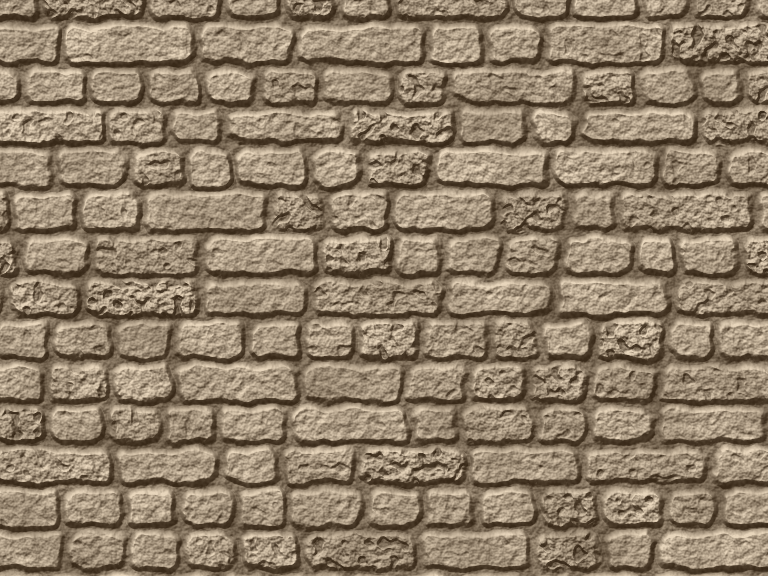
Give the GLSL for this texture, as a WebGL 2 fragment shader.

```glsl
#version 300 es
precision highp float;
// Weathered wall of rounded sandstone blocks in uneven courses.
// Jittered cells, some merged in pairs, form a height field; noise erodes it,
// and a low sun from the upper left shades it and casts short shadows.
uniform vec2 u_resolution;
out vec4 fragColor;

#define COURSES 13.65      // courses over the canvas height
#define COURSE_SHIFT 0.14  // height of the lowest joint, in courses
#define SLOT_WIDTH 1.43    // width of a short block, in courses
#define HALF_JOINT 0.052   // half the mortar width
#define CORNER 0.25        // corner radius
#define RELIEF 0.17        // how far blocks stand out
#define ROUGHNESS 0.052
#define SUN vec3(-0.36, 0.74, 0.66)
#define SHADE_COLOR vec3(0.22, 0.16, 0.095)
#define LIGHT_COLOR vec3(0.86, 0.79, 0.69)

float hash(vec2 p) {
  vec3 a = fract(p.xyx * vec3(0.1031, 0.1030, 0.0973));
  a += dot(a, a.yzx + 33.33);
  return fract((a.x + a.y) * a.z);
}

float cornerSlope(vec2 cell, vec2 offset) {
  float angle = 6.2832 * hash(cell + 71.0);
  return dot(vec2(cos(angle), sin(angle)), offset);
}

// Gradient noise, roughly -0.7 to 0.7
float noise(vec2 p) {
  vec2 i = floor(p), f = p - i, e = vec2(1.0, 0.0);
  vec2 u = f * f * f * (f * (f * 6.0 - 15.0) + 10.0);
  return mix(mix(cornerSlope(i, f), cornerSlope(i + e, f - e), u.x),
             mix(cornerSlope(i + e.yx, f - e.yx), cornerSlope(i + 1.0, f - 1.0), u.x), u.y);
}

float fbm(vec2 p) {
  float sum = 0.0, amp = 1.0;
  for (int i = 0; i < 3; i++) {
    sum += amp * noise(p);
    p = mat2(1.6, 1.2, -1.2, 1.6) * p + 17.0;
    amp *= 0.55;
  }
  return sum;
}

// Irregular cell boundaries along one axis
float edge(float k, float lane, float jitter) {
  return k + jitter * (hash(vec2(k, lane) + 200.0) - 0.5);
}

float findCell(float x, float lane, float jitter) {
  float k = floor(x);
  if (x < edge(k, lane, jitter)) return k - 1.0;
  return x >= edge(k + 1.0, lane, jitter) ? k + 1.0 : k;
}

// Distance to the nearest block (x) and its random values (y, z)
vec3 block(vec2 q) {
  float row = findCell(q.y, 900.0, 0.14);
  float x = q.x / SLOT_WIDTH + 9.0 * hash(vec2(row, 5.0));
  float first = findCell(x, row, 0.34), last = first + 1.0;
  float pairStart = 2.0 * floor(first * 0.5);
  float longChance = mod(row, 2.0) < 0.5 ? 0.75 : 0.2;
  if (hash(vec2(pairStart, row) + 60.0) < longChance) {
    first = pairStart;
    last = first + 2.0;
  }
  vec2 lo = vec2(edge(first, row, 0.34), edge(row, 900.0, 0.14));
  vec2 hi = vec2(edge(last, row, 0.34), edge(row + 1.0, 900.0, 0.14));
  vec2 scale = vec2(SLOT_WIDTH, 1.0);
  vec2 id = vec2(first, row);
  vec2 halfSize = 0.5 * (hi - lo) * scale - HALF_JOINT - 0.03 * hash(id + 31.0);
  vec2 d = abs((vec2(x, q.y) - 0.5 * (lo + hi)) * scale) - halfSize + CORNER;
  float dist = length(max(d, 0.0)) + min(max(d.x, d.y), 0.0) - CORNER;
  return vec3(dist, hash(id + 11.0), hash(id + 47.0));
}

// Surface: height (x), block coverage (y), tone (z), pit depth (w)
vec4 surface(vec2 q) {
  vec2 warp = vec2(noise(q * 1.6), noise(q * 1.6 + 40.0));
  vec3 b = block(q + 0.13 * warp + 0.05 * noise(q * 4.0 + 9.0));
  float body = smoothstep(0.05, -0.1, b.x);
  float wear = b.y * b.y * b.y;
  float grain = fbm(q * 4.4);
  float pit = body * smoothstep(0.22, 0.5, noise(q * 3.9 + 80.0) + 0.16 * wear);
  float height = body * RELIEF * mix(0.8, 1.25, b.z) - 0.1 * pit * (0.2 + wear)
               + grain * ROUGHNESS * mix(0.8, 0.75 + 0.7 * wear, body);
  return vec4(height, body, b.z - 0.7 * wear, pit * (0.2 + wear));
}

void main() {
  vec2 q = gl_FragCoord.xy / u_resolution.y * COURSES - vec2(0.0, COURSE_SHIFT);
  vec4 s = surface(q);

  // Sunlight on the slope
  vec2 e = vec2(0.03, 0.0);
  vec2 slope = vec2(surface(q + e).x, surface(q + e.yx).x) - s.x;
  vec3 sun = normalize(SUN);
  float lit = max(dot(normalize(vec3(-slope / e.x, 1.0)), sun), 0.0);

  // Short cast shadows
  float blocked = 0.0;
  for (float t = 0.05; t < 0.26; t += 0.05)
    blocked = max(blocked, surface(q + normalize(sun.xy) * t).x - s.x - 0.85 * t);
  float shadow = smoothstep(0.0, 0.09, blocked);

  // Stone and mortar tones
  float albedo = mix(0.58, 0.9 + 0.14 * s.z, s.y) + 0.22 * noise(q * 0.8 + 7.0);
  float tone = albedo * (0.1 + lit) * (1.0 - 0.5 * shadow) * (1.0 - 0.4 * min(s.w, 1.0));
  tone += 0.1 * noise(q * 12.0 + 3.0) + 0.09 * noise(q * 3.0 + 21.0);
  fragColor = vec4(mix(SHADE_COLOR, LIGHT_COLOR, clamp(tone, 0.0, 1.08)), 1.0);
}
```
